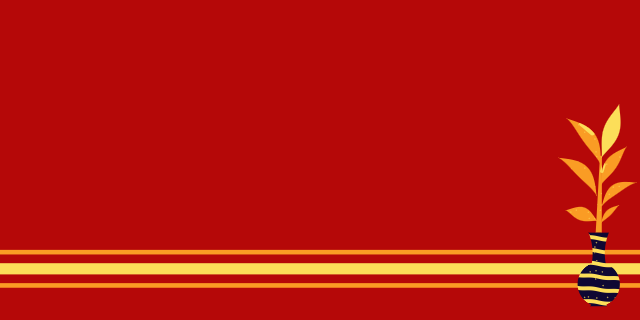
Reproduce this background procedurally as a Shadertoy shader.

```glsl
// A red field with three gold bands, and a striped vase of tapering leaves at right.
// Lengths are hundredths of the canvas height; plant parts are measured from the vase rim.
// Leaves are bent lens shapes in a loop, the vase is a width profile, flecks are hashed.

const vec3 RED = vec3(0.71, 0.03, 0.03);
const vec3 ORANGE = vec3(0.98, 0.61, 0.14);
const vec3 YELLOW = vec3(0.99, 0.87, 0.35);
const vec3 NAVY = vec3(0.06, 0.03, 0.20);

const vec2 RIM = vec2(187.1, 27.3);      // centre of the vase opening
const float BAND_MID = 16.0;             // height of the yellow band
const float BAND_GAP = 5.2;              // distance to the orange bands
const vec2 BAND_HALF = vec2(1.75, 0.72); // half widths: yellow, orange
const float VASE_HEIGHT = 23.0;
const float STRIPE_STEP = 4.0;
const float STRIPE_HALF = 0.62;
const float FLECK_CELL = 1.9;

// Each leaf: base and tip, then sideways bend and half width.
const int LEAF_COUNT = 7;
const vec4 LEAF_ENDS[LEAF_COUNT] = vec4[](
    vec4(0.9, 23.5, 6.4, 40.2), vec4(0.65, 21.1, -10.0, 35.7),
    vec4(0.65, 14.8, 8.7, 26.8), vec4(-0.65, 11.5, -12.6, 23.4),
    vec4(0.9, 8.1, 11.8, 15.6), vec4(-0.4, 3.6, -10.3, 7.0),
    vec4(0.65, 2.9, 6.4, 8.6));
const vec2 LEAF_FORM[LEAF_COUNT] = vec2[](
    vec2(-0.3, 2.5), vec2(-2.1, 2.1), vec2(1.0, 1.9), vec2(-2.3, 2.0),
    vec2(2.1, 1.5), vec2(-0.6, 2.1), vec2(0.6, 0.9));

float hash(vec2 p) {
    return fract(sin(dot(p, vec2(127.1, 311.7))) * 43758.5453);
}

// Coverage of a signed distance, softened over one pixel.
float fill(float d) {
    return clamp(0.5 - d * iResolution.y / 100.0, 0.0, 1.0);
}

float segment(vec2 p, vec2 a, vec2 b) {
    vec2 ab = b - a;
    return length(p - a - ab * clamp(dot(p - a, ab) / dot(ab, ab), 0.0, 1.0));
}

float leafDistance(vec2 p, vec4 ends, vec2 form) {
    vec2 axis = ends.zw - ends.xy;
    float len = length(axis);
    axis /= len;
    vec2 q = p - ends.xy;
    float along = dot(q, axis) / len;
    float t = clamp(along, 0.0, 1.0);
    float side = dot(q, vec2(-axis.y, axis.x)) - form.x * 4.0 * t * (1.0 - t);
    float halfWidth = form.y * pow(max(sin(3.14159 * t), 0.0), 1.2);
    return max(0.85 * (abs(side) - halfWidth), (abs(along - 0.5) - 0.5) * len);
}

float stemDistance(vec2 p) {
    float t = clamp(p.y / 24.0, 0.0, 1.0);
    float edge = abs(p.x - 0.7 * t) - mix(0.95, 0.3, t);
    return max(edge, abs(p.y - 12.0) - 12.0);
}

float vaseDistance(vec2 p) {
    float neckY = max(p.y, -11.0) + 6.5;
    float neck = 1.9 + 0.03 * neckY * neckY;
    float bodyY = (p.y + 16.1) / 6.8;
    float body = 6.6 * sqrt(max(1.0 - bodyY * bodyY, 0.0));
    float halfHeight = 0.5 * VASE_HEIGHT;
    return max(abs(p.x) - max(neck, body), abs(p.y + halfHeight) - halfHeight);
}

// Sparse round specks, one candidate in each grid cell.
float flecks(vec2 p) {
    vec2 cell = floor(p / FLECK_CELL);
    vec2 spot = 0.25 + 0.5 * vec2(hash(cell), hash(cell + 17.0));
    float d = length(p - (cell + spot) * FLECK_CELL) - 0.22;
    return fill(d) * step(0.65, hash(cell + 41.0));
}

void mainImage(out vec4 fragColor, in vec2 fragCoord) {
    vec2 p = 100.0 * fragCoord / iResolution.y;
    vec3 color = RED;

    // Horizontal bands
    float rise = abs(p.y - BAND_MID);
    color = mix(color, YELLOW, fill(rise - BAND_HALF.x));
    color = mix(color, ORANGE, fill(abs(rise - BAND_GAP) - BAND_HALF.y));

    // Stem and leaves; the top leaf is yellow
    vec2 q = p - RIM;
    float speck = flecks(q);
    float foliage = fill(stemDistance(q));
    color = mix(color, ORANGE, foliage);
    for (int i = 0; i < LEAF_COUNT; i++) {
        float leaf = fill(leafDistance(q, LEAF_ENDS[i], LEAF_FORM[i]));
        color = mix(color, i == 0 ? YELLOW : ORANGE, leaf);
        foliage = max(foliage, leaf);
    }

    // Light patches and specks on the foliage
    float patches = min(segment(q, vec2(-5.3, 34.0), vec2(-2.0, 31.2)) - 0.8,
                        segment(q, vec2(1.0, 19.2), vec2(1.6, 21.2)) - 0.55);
    color = mix(color, YELLOW, foliage * max(fill(patches), 0.5 * speck));

    // Vase with tilted stripes
    float wave = q.y + 0.1 * q.x + 0.15 * sin(q.x * 0.8) + 1.8;
    float stripe = abs(mod(wave + 0.5 * STRIPE_STEP, STRIPE_STEP) - 0.5 * STRIPE_STEP);
    vec3 glaze = mix(NAVY, YELLOW, max(fill(stripe - STRIPE_HALF), 0.7 * speck));
    color = mix(color, glaze, fill(vaseDistance(q)));

    fragColor = vec4(color, 1.0);
}
```
